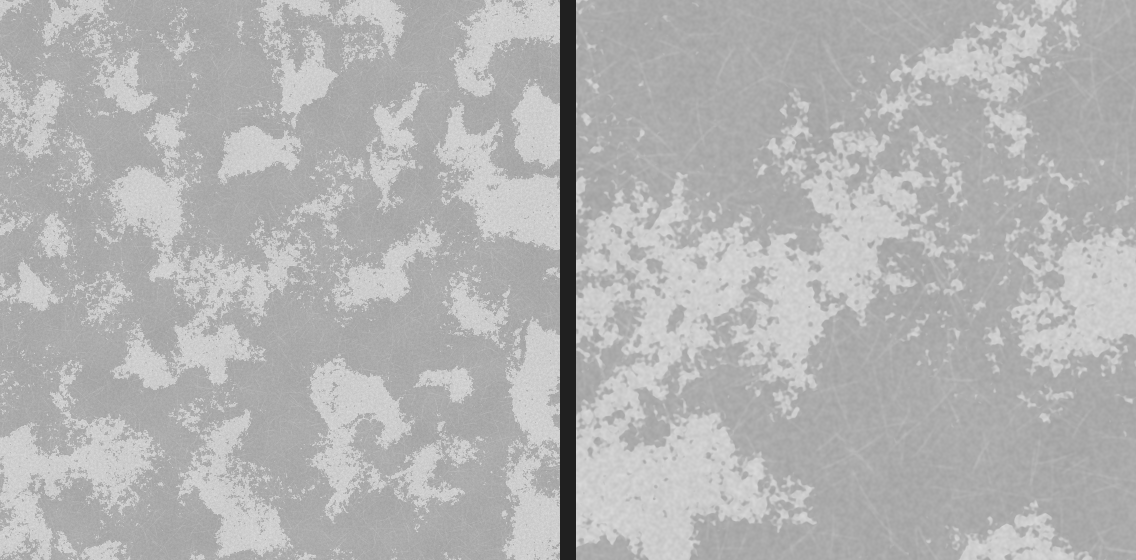
Left: the whole. Right: its middle third, enlarged.
A WebGL 2 fragment shader for this texture:

```glsl
#version 300 es
precision highp float;
// Weathered grey wall: pale, ragged patches of plaster over a darker coat.
// Warped gradient noise is thresholded into patches, finer noise frays their
// edges by a varying amount, and hairline scratches, pits and grain finish it.

uniform vec2 u_resolution;
out vec4 fragColor;

const vec3 COAT = vec3(0.664);
const vec3 PLASTER = vec3(0.806);
const float TAU = 6.2831853;

// Integer hash of a cell, giving two values in 0..1.
vec2 hash2(vec2 cell, uint seed) {
  uvec2 v = uvec2(ivec2(cell)) + uvec2(seed * 747u, seed * 1319u);
  v = v * 1664525u + 1013904223u;
  v.x += v.y * 1664525u;
  v.y += v.x * 1664525u;
  v ^= v >> 16u;
  v.x += v.y * 1664525u;
  v.y += v.x * 1664525u;
  v ^= v >> 16u;
  return vec2(v >> 8u) / 16777216.0;
}

float cornerSlope(vec2 cell, vec2 offset, uint seed) {
  float angle = TAU * hash2(cell, seed).x;
  return dot(vec2(cos(angle), sin(angle)), offset);
}

float gradientNoise(vec2 p, uint seed) {
  vec2 i = floor(p), f = fract(p);
  vec2 w = f * f * f * (f * (f * 6.0 - 15.0) + 10.0);
  vec2 e = vec2(1.0, 0.0);
  float low = mix(cornerSlope(i, f, seed), cornerSlope(i + e, f - e, seed), w.x);
  float high = mix(cornerSlope(i + e.yx, f - e.yx, seed),
                   cornerSlope(i + 1.0, f - 1.0, seed), w.x);
  return mix(low, high, w.y);
}

float fbm(vec2 p, int octaves, float gain, uint seed) {
  float sum = 0.0, amplitude = 1.0;
  for (int k = 0; k < octaves; k++) {
    sum += amplitude * gradientNoise(p, seed + uint(k));
    p = mat2(1.6, 1.2, -1.2, 1.6) * p + 3.7;
    amplitude *= gain;
  }
  return sum;
}

// Coverage of the pale patches, 0..1.
float patches(vec2 p) {
  vec2 warp = vec2(fbm(p * 11.0, 2, 0.5, 11u), fbm(p * 11.0, 2, 0.5, 17u));
  float shape = fbm(p * 8.8 + 0.45 * warp, 4, 0.5, 23u);
  float fray = mix(0.17, 0.48, smoothstep(-0.3, 0.35, gradientNoise(p * 4.5, 31u)));
  float field = shape + fray * fbm(p * 85.0, 3, 0.85, 37u) - 0.145;
  float softness = 0.27 * fray;
  return smoothstep(-softness, softness, field);
}

// One slightly bent hairline in each cell of a turned grid.
float scratchLayer(vec2 p, float cells, float width, uint seed) {
  float turn = float(seed) * 0.83;
  vec2 q = mat2(cos(turn), sin(turn), -sin(turn), cos(turn)) * p * cells;
  q += hash2(vec2(5.0), seed);
  vec2 cell = floor(q);
  vec2 pick = hash2(cell, seed), place = hash2(cell, seed + 50u);
  vec2 d = fract(q) - 0.5 - 0.3 * (place - 0.5);
  float angle = TAU * pick.x;
  d = mat2(cos(angle), -sin(angle), sin(angle), cos(angle)) * d;
  float bend = d.y - (pick.y - 0.5) * 0.7 * d.x * d.x;
  float reach = 1.0 - smoothstep(0.15, 0.34, abs(d.x));
  return reach * pick.y * (1.0 - smoothstep(0.0, width * cells, abs(bend)));
}

float scratches(vec2 p) {
  float sum = 0.0;
  for (uint k = 0u; k < 20u; k++) {
    sum += scratchLayer(p, 7.0 + 0.9 * float(k), 0.0015, 60u + k);
  }
  return min(sum, 1.3);
}

// Sparse round pits, 0..1.
float pits(vec2 p, float cells, uint seed) {
  vec2 q = p * cells, cell = floor(q);
  vec2 pick = hash2(cell, seed);
  vec2 center = 0.25 + 0.5 * hash2(cell, seed + 1u);
  float radius = mix(0.05, 0.13, pick.y);
  float spot = 1.0 - smoothstep(radius * 0.4, radius * 1.4, length(fract(q) - center));
  return spot * step(pick.x, 0.2);
}

void main() {
  vec2 p = gl_FragCoord.xy / min(u_resolution.x, u_resolution.y);
  float cover = patches(p);
  float grain = fbm(p * 210.0, 2, 0.9, 130u);
  float mottle = fbm(p * 11.0, 4, 0.6, 140u);

  // Darker coat with blotches and hairlines
  vec3 coat = COAT + 0.02 * mottle + 0.032 * grain + 0.032 * scratches(p);

  // Pale plaster with stronger grain and pits
  vec3 plaster = PLASTER + 0.016 * mottle + 0.045 * grain - 0.11 * pits(p, 75.0, 150u);

  fragColor = vec4(mix(coat, plaster, cover), 1.0);
}
```
